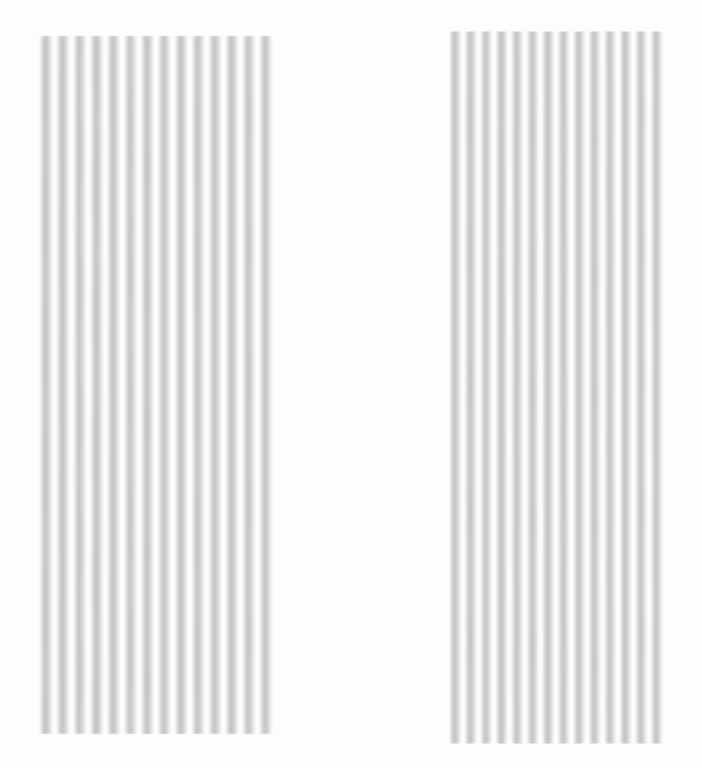
This pattern is drawn by a WebGL 1 fragment shader. Its source:

```glsl
precision highp float;
// Two tall panels of soft grey vertical flutes on a near-white ground.

uniform vec2 u_resolution;

// Soft-edged rectangle mask between two corners.
float panelMask(vec2 uv, vec2 low, vec2 high) {
  vec2 soft = vec2(0.0015);
  vec2 inside = smoothstep(low - soft, low + soft, uv)
              * (1.0 - smoothstep(high - soft, high + soft, uv));
  return inside.x * inside.y;
}

// Darkness of fourteen flutes spread evenly across a panel.
float flutedPanel(vec2 uv, vec2 low, vec2 high) {
  float flute = (uv.x - low.x) / (high.x - low.x) * 14.0;
  float phase = 6.28318 * fract(flute);

  // Rounded shade, leaning slightly so that the right flank fades slower.
  float shade = 0.5 - 0.5 * cos(phase + 0.12 * (1.0 - cos(phase)));

  // Faint unevenness between flutes and along their length.
  float index = floor(flute);
  float wear = 0.02 * sin(index * 2.4)
             + 0.012 * sin(uv.y * 560.0)
             + 0.01 * sin(uv.y * 37.0 + index * 1.7);
  return shade * (1.0 + wear) * panelMask(uv, low, high);
}

void main() {
  vec2 uv = gl_FragCoord.xy / u_resolution;

  float darkness = flutedPanel(uv, vec2(0.0537, 0.0444), vec2(0.3907, 0.953))
                 + flutedPanel(uv, vec2(0.6375, 0.0318), vec2(0.9465, 0.959));

  vec3 colour = mix(vec3(0.994), vec3(0.78), darkness);
  gl_FragColor = vec4(colour, 1.0);
}
```
